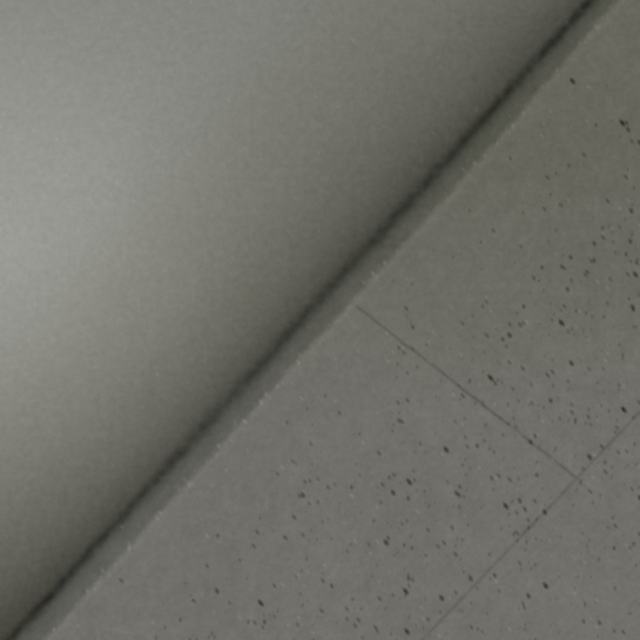
Give the GLSL for this texture, as a WebGL 2 fragment shader.

```glsl
#version 300 es
precision highp float;
// A softly lit wall meeting a pitted stone floor along a dark diagonal seam.

#define SEAM_START vec2(0.026, 0.010)
#define SEAM_END   vec2(0.911, 0.987)
#define STRIP_WIDTH 0.039
#define GLOW_CENTER vec2(-0.02, 0.64)
#define GLOW_STRENGTH 0.11
#define JOINT_DEPTH 0.068
#define PIT_DEPTH 0.21
#define GRAIN 0.024

uniform vec2 u_resolution;
out vec4 fragColor;

vec2 hash2(vec2 p) {
    vec3 q = fract(p.xyx * vec3(0.1031, 0.1030, 0.0973));
    q += dot(q, q.yzx + 33.33);
    return fract((q.xx + q.yz) * q.zy);
}

float gradientNoise(vec2 p) {
    vec2 i = floor(p), f = fract(p);
    vec2 u = f * f * f * (f * (f * 6.0 - 15.0) + 10.0);
    vec2 e = vec2(0.0, 1.0);
    float a = dot(hash2(i) * 2.0 - 1.0, f);
    float b = dot(hash2(i + e.yx) * 2.0 - 1.0, f - e.yx);
    float c = dot(hash2(i + e.xy) * 2.0 - 1.0, f - e.xy);
    float d = dot(hash2(i + e.yy) * 2.0 - 1.0, f - e.yy);
    return mix(mix(a, b, u.x), mix(c, d, u.x), u.y);
}

float segmentDistance(vec2 p, vec2 a, vec2 b) {
    vec2 ab = b - a;
    return length(p - a - ab * clamp(dot(p - a, ab) / dot(ab, ab), 0.0, 1.0));
}

float bell(float x, float width) {
    return exp(-x * x / (width * width));
}

// Scattered soft specks, one candidate in each grid cell
float specks(vec2 p, float cells, float chance, float radius) {
    vec2 g = p * cells, id = floor(g);
    float sum = 0.0;
    for (int y = -1; y <= 1; y++) {
        for (int x = -1; x <= 1; x++) {
            vec2 cell = id + vec2(x, y);
            vec2 pick = hash2(cell + cells * 3.0);
            vec2 offset = (g - cell - hash2(cell + 71.0)) / cells;
            offset.x += offset.y * (pick.y - 0.5);
            float size = radius * mix(0.6, 1.25, pick.y);
            float d = length(offset * vec2(1.2, 0.9));
            sum += step(pick.x, chance) * mix(0.2, 1.0, pick.y * pick.y)
                 * (1.0 - smoothstep(0.0, size * 1.4, d));
        }
    }
    return min(sum, 1.0);
}

vec3 wallColor(vec2 p, float d) {
    float light = 0.355 + 0.080 * smoothstep(0.0, 0.19, d)
                + 0.062 * smoothstep(0.12, 0.42, d);
    vec2 g = (p - GLOW_CENTER) / vec2(0.35, 0.36);
    light += GLOW_STRENGTH * exp(-dot(g, g));
    light -= 0.035 * smoothstep(0.35, 0.0, p.y);
    light += 0.008 * gradientNoise(p * 9.0) + 0.012 * gradientNoise(p * 45.0);
    light += 0.03 * specks(p + 0.19, 45.0, 0.15, 0.0032);
    vec3 tint = mix(vec3(0.002, 0.001, -0.032), vec3(-0.002, 0.003, -0.020),
                    smoothstep(0.1, 0.5, d));
    return light + tint;
}

vec3 floorColor(vec2 p, float d) {
    vec3 color = mix(vec3(0.440, 0.435, 0.412), vec3(0.404, 0.400, 0.365),
                     smoothstep(0.28, 0.80, p.y + 0.08 * gradientNoise(p * 5.0)));
    color += 0.012 * gradientNoise(p * 7.0) + 0.022 * gradientNoise(p * 32.0);

    // Pits gather toward the right, away from the seam
    float density = smoothstep(0.03, 0.36, -d) * (0.55 + 0.45 * p.y);
    float pits = specks(p, 42.0, 0.36 * density, 0.0044);
    pits += 0.5 * specks(p + 0.37, 80.0, 0.48 * density, 0.0036);
    color -= PIT_DEPTH * pits;
    color += 0.05 * specks(p + 0.71, 60.0, 0.18, 0.0033);

    // Thin straight slab joints, worn in places
    vec2 q = p + 0.0015 * gradientNoise(p * 50.0);
    float cross = bell(segmentDistance(q, vec2(0.558, 0.521), vec2(0.908, 0.248)), 0.0028);
    float along = bell(segmentDistance(q, vec2(0.660, 0.000), vec2(1.010, 0.367)), 0.0030);
    float wear = clamp(0.85 + 0.9 * gradientNoise(p * 38.0), 0.2, 1.4);
    color -= JOINT_DEPTH * wear * max(cross, 0.75 * along);

    // Flat shaded strip beside the wall, with a chipped pale edge
    float width = STRIP_WIDTH - 0.007 * smoothstep(0.75, 1.0, p.y);
    float edge = -d - width + 0.003 * gradientNoise(p * 24.0)
               + 0.003 * gradientNoise(p * 75.0);
    color -= vec3(0.068, 0.062, 0.064) * (1.0 - smoothstep(-0.007, 0.006, edge));
    color += 0.012 * bell(edge - 0.006, 0.006);
    color += 0.10 * bell(edge, 0.007) * specks(p, 90.0, 0.5, 0.0042);
    return color;
}

void main() {
    vec2 p = gl_FragCoord.xy / u_resolution;
    vec2 dir = normalize(SEAM_END - SEAM_START);
    float d = dot(p - SEAM_START, vec2(-dir.y, dir.x));
    float seam = d + 0.002 * gradientNoise(p * 16.0) + 0.002 * gradientNoise(p * 60.0);

    vec3 color = mix(floorColor(p, d), wallColor(p, d), smoothstep(-0.005, 0.005, seam));

    // Seam core, softest midway, and the wider shadow around it
    float ends = smoothstep(0.05, 0.45, abs(p.x - 0.46));
    float patches = 0.9 + 0.4 * gradientNoise(p * 24.0) + 0.6 * gradientNoise(p * 70.0);
    float core = bell(seam, mix(0.0105, 0.0075, ends)) * clamp(patches, 0.4, 1.4);
    float shadow = bell(d, d > 0.0 ? 0.040 : 0.018);
    color -= mix(0.075, 0.105, ends) * core * vec3(1.0, 0.98, 0.90);
    color -= 0.060 * shadow * vec3(1.0, 0.98, 0.92);

    // Fine surface grain
    float grain = gradientNoise(p * 95.0) + 0.7 * gradientNoise(p * 210.0);
    color += GRAIN * grain;
    fragColor = vec4(clamp(color, 0.0, 1.0), 1.0);
}
```
